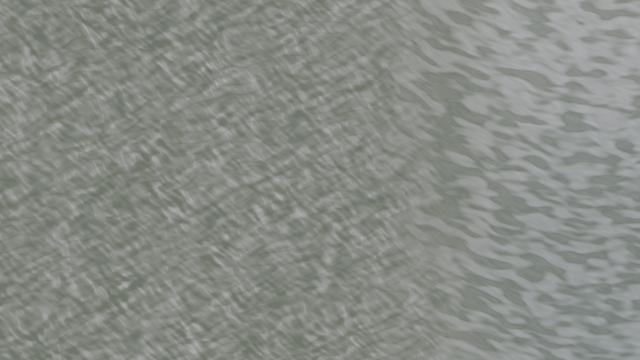
Give the GLSL for this texture, as a Shadertoy shader.

```glsl
const vec3 SHADOW_GREEN = vec3(0.455, 0.478, 0.435);
const vec3 PALE_SKY     = vec3(0.668, 0.668, 0.668);
const vec3 BLUE_TINT    = vec3(-0.012, 0.000, 0.018);

const float CREST_ANGLE  = -0.75;            // fine bright strokes
const float GROOVE_ANGLE = 0.46;             // fine dark strokes
const vec2  CREST_FREQ   = vec2(20.0, 66.0); // cells per canvas height
const vec2  GROOVE_FREQ  = vec2(15.0, 52.0);
const vec2  GRAIN_FREQ   = vec2(34.0, 88.0);
const vec2  WAVE_FREQ    = vec2(11.0, 33.0);
const float CREST_GAIN   = 0.40;
const float GLINT_GAIN   = 0.26;
const float GROOVE_GAIN  = 0.32;
const float GRAIN_GAIN   = 0.24;
const float PATCH_GAIN   = 0.22;
const float CHOPPY_TONE  = 0.31;
const float CALM_START   = 0.55;             // share of canvas width
const float CALM_END     = 0.75;
const float WARP_SIZE    = 0.018;

vec2 hash(vec2 p) {
    vec3 q = fract(p.xyx * vec3(0.1031, 0.1030, 0.0973));
    q += dot(q, q.yzx + 33.33);
    return fract((q.xx + q.yz) * q.zy) * 2.0 - 1.0;
}

// Gradient noise, about -1 to 1
float noise(vec2 p) {
    vec2 cell = floor(p), f = fract(p);
    vec2 s = f * f * f * (f * (f * 6.0 - 15.0) + 10.0);
    vec2 e = vec2(1.0, 0.0);
    float a = dot(hash(cell), f);
    float b = dot(hash(cell + e.xy), f - e.xy);
    float c = dot(hash(cell + e.yx), f - e.yx);
    float d = dot(hash(cell + e.xx), f - e.xx);
    return 1.5 * mix(mix(a, b, s.x), mix(c, d, s.x), s.y);
}

float fbm(vec2 p) {
    float sum = 0.0, gain = 0.6;
    for (int i = 0; i < 3; i++) {
        sum += gain * noise(p);
        p = mat2(1.6, 1.2, -1.2, 1.6) * p + 17.3;
        gain *= 0.5;
    }
    return sum;
}

// Coordinates along and across a stroke direction
vec2 turn(vec2 p, float angle) {
    vec2 along = vec2(cos(angle), sin(angle));
    return vec2(dot(p, along), dot(p, vec2(-along.y, along.x)));
}

// Thin lines where the noise crosses zero
float thinLine(float n) {
    return exp(-n * n * 60.0);
}

// Fine crossing ripples roughened by wind
float choppyTone(vec2 p, vec2 screen) {
    float patches = fbm(turn(p, 0.9) * vec2(2.5, 5.0) + 8.0);
    float gust    = clamp(0.9 + 0.7 * noise(p * 8.0 + 3.0), 0.4, 1.5);
    float crest   = noise(turn(p, CREST_ANGLE) * CREST_FREQ + 40.0);
    float steep   = noise(turn(p, CREST_ANGLE - 0.22) * CREST_FREQ * 0.7 + 11.0);
    float groove  = noise(turn(p, GROOVE_ANGLE) * GROOVE_FREQ + 70.0);
    float shallow = noise(turn(p, GROOVE_ANGLE - 0.2) * GROOVE_FREQ * 0.6 + 25.0);
    float grain   = noise(turn(p, -0.55) * GRAIN_FREQ + 90.0);

    float glint = thinLine(steep) * smoothstep(-0.2, 0.4, crest + groove);
    float tone = CHOPPY_TONE + PATCH_GAIN * patches + 0.08 * (screen.x - 0.35);
    tone += gust * (CREST_GAIN * crest + GLINT_GAIN * (glint - 0.2));
    tone += GROOVE_GAIN * groove + GRAIN_GAIN * grain;
    return tone - 0.16 * (thinLine(shallow) - 0.35);
}

// Smooth wavelets that level out to the right
float calmTone(vec2 p, vec2 screen) {
    float t = p.x - 0.95;
    vec2 bent = vec2(p.x, p.y + 0.68 * t - 0.34 * t * t);
    float wave   = noise(bent * WAVE_FREQ + 5.0);
    float ripple = noise(turn(bent, 0.12) * WAVE_FREQ * vec2(1.7, 1.8) + 61.0);
    float fine   = noise(turn(bent, -0.15) * WAVE_FREQ * vec2(2.6, 2.8) + 33.0);
    float height = 0.75 * wave + 0.40 * ripple;

    float bright = smoothstep(0.30, 0.90, screen.y)
                 * smoothstep(0.66, 0.84, screen.x);
    float bandX = (screen.x - 0.71) / 0.04;
    float band = exp(-bandX * bandX) * smoothstep(0.25, 0.45, screen.y)
               * (1.0 - smoothstep(0.75, 0.95, screen.y));

    float cover = 0.12 * bright - 0.14 * band + 0.16 * fbm(p * 4.5 + 23.0);
    float light = smoothstep(-0.20, 0.22, height + cover);
    float tone = mix(0.26 + 0.20 * bright, 0.70 + 0.20 * bright, light);
    float edge = thinLine(2.0 * (height + cover + 0.16));
    return tone - 0.10 * edge + 0.12 * ripple + 0.14 * fine - 0.06 * band;
}

void mainImage(out vec4 fragColor, in vec2 fragCoord) {
    vec2 screen = fragCoord / iResolution.xy;
    vec2 p = fragCoord / iResolution.y;

    // Irregular drift of all ripples
    vec2 drift = vec2(fbm(p * 7.0), fbm(p * 7.0 + 31.0));
    vec2 q = p + WARP_SIZE * drift;

    // Blend from wind-roughened to calm water
    float border = screen.x + 0.07 * (screen.y - 0.5) + 0.06 * drift.x;
    float calm = smoothstep(CALM_START, CALM_END, border);
    float tone = mix(choppyTone(q, screen), calmTone(q, screen), calm);

    vec3 color = mix(SHADOW_GREEN, PALE_SKY, clamp(tone, -0.1, 1.08));
    float blue = smoothstep(0.6, 0.95, screen.x) * (1.0 - 0.7 * screen.y);
    fragColor = vec4(color + BLUE_TINT * calm * blue, 1.0);
}
```
